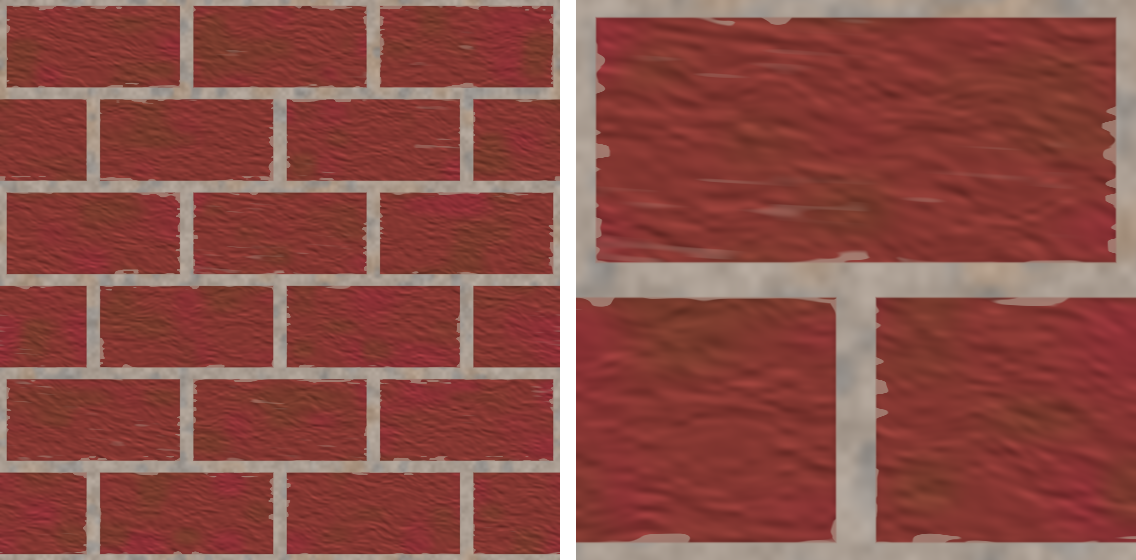
Left, the full canvas; right, a detail of the centre.
A WebGL 1 fragment shader for this texture:

```glsl
precision highp float;
uniform vec2 u_resolution;

const vec2 GRID = vec2(3.0, 6.0);               // bricks across and down
const vec2 BRICK_HALF = vec2(0.1549, 0.0730);   // half size of one brick face
const vec2 NO_WRAP = vec2(4096.0);

float hash(vec2 p) {
  vec3 q = fract(p.xyx * vec3(0.1031, 0.1030, 0.0973));
  q += dot(q, q.yzx + 33.33);
  return fract((q.x + q.y) * q.z);
}

// Value noise repeating after a whole number of cells
float noise(vec2 p, vec2 period) {
  vec2 i = floor(p);
  vec2 f = fract(p);
  f = f * f * (3.0 - 2.0 * f);
  vec2 a = mod(i, period);
  vec2 b = mod(i + 1.0, period);
  return mix(mix(hash(a), hash(vec2(b.x, a.y)), f.x),
             mix(hash(vec2(a.x, b.y)), hash(b), f.x), f.y);
}

float tiledNoise(vec2 uv, vec2 freq) {
  return noise(uv * freq, freq);
}

float localNoise(vec2 p, vec2 freq, float seed) {
  return noise(p * freq + 400.0 + seed, NO_WRAP);
}

// Height of the wavy, slightly slanted wrinkles
float wrinkles(vec2 p, float seed) {
  float bend = localNoise(p, vec2(22.0, 30.0), seed) - 0.5;
  p.y += p.x * mix(0.08, 0.24, fract(seed * 0.37)) + 0.012 * bend;
  return 0.6 * localNoise(p, vec2(48.0, 135.0), seed)
       + 0.4 * localNoise(p, vec2(95.0, 230.0), seed + 17.0);
}

vec3 mortarColor(vec2 uv) {
  const vec3 STONE = vec3(0.67, 0.62, 0.575);
  const vec3 TAN = vec3(0.68, 0.57, 0.47);
  const vec3 SLATE = vec3(0.57, 0.56, 0.55);
  float warm = smoothstep(0.55, 0.95, tiledNoise(uv, vec2(19.0)));
  float cool = smoothstep(0.5, 0.95, tiledNoise(uv, vec2(43.0)));
  vec3 color = mix(mix(STONE, TAN, 0.6 * warm), SLATE, 0.75 * cool);
  float mottle = 0.6 * tiledNoise(uv, vec2(71.0)) + 0.4 * tiledNoise(uv, vec2(150.0));
  return color + 0.13 * (mottle - 0.5);
}

vec3 brickColor(vec2 p, float seed) {
  const vec3 RED = vec3(0.515, 0.212, 0.19);
  const vec3 CRIMSON = vec3(0.56, 0.175, 0.215);
  const vec3 BROWN = vec3(0.45, 0.235, 0.165);
  float crimson = smoothstep(0.5, 0.95, localNoise(p, vec2(13.0, 19.0), seed));
  float brown = smoothstep(0.5, 0.95, localNoise(p, vec2(16.0, 24.0), seed + 31.0));
  vec3 color = mix(mix(RED, CRIMSON, 0.75 * crimson), BROWN, 0.7 * brown);
  // Light from above catches the upper side of each wrinkle
  float relief = wrinkles(p, seed) - wrinkles(p + vec2(0.001, 0.0032), seed);
  return color * (1.0 + 0.38 * relief) + 0.03 * relief;
}

// Pale dashes on the faces of a few bricks
float scratches(vec2 p, float seed) {
  p.y += 0.06 * p.x;
  float line = smoothstep(0.74, 0.94, localNoise(p, vec2(24.0, 240.0), seed + 5.0));
  float patch = smoothstep(0.55, 0.85, localNoise(p, vec2(11.0, 26.0), seed + 9.0));
  return line * patch * step(0.55, fract(seed * 0.731));
}

// Depth to which the brick edge has frayed
float frayDepth(vec2 p, float seed) {
  float streak = smoothstep(0.4, 0.85, localNoise(p, vec2(65.0, 230.0), seed + 3.0));
  float patch = smoothstep(0.35, 0.75, localNoise(p, vec2(17.0, 23.0), seed + 12.0));
  return 0.0085 * streak * patch;
}

void main() {
  const vec3 CHALK = vec3(0.66, 0.54, 0.49);
  vec2 uv = gl_FragCoord.xy / u_resolution;
  float soft = max(0.8 / min(u_resolution.x, u_resolution.y), 0.0009);

  // Running bond: every other row shifts by half a brick
  vec2 cell = uv * GRID;
  cell.x += 0.5 * (1.0 - mod(floor(cell.y), 2.0));
  vec2 id = mod(floor(cell), GRID);
  vec2 p = (fract(cell) - 0.5) / GRID;
  float seed = floor(200.0 * hash(id + 7.0));

  vec2 inset = BRICK_HALF - abs(p);
  float edge = min(inset.x, inset.y);
  float face = smoothstep(-soft, soft, edge);
  float intact = smoothstep(-soft, soft, edge - frayDepth(p, seed));

  // Brick with worn edges, set into mortar
  vec3 brick = brickColor(p, seed);
  brick *= mix(0.93, 1.0, smoothstep(0.0, 0.004, edge));
  brick = mix(brick, CHALK, 0.5 * scratches(p, seed));
  brick = mix(CHALK, brick, mix(0.2, 1.0, intact));
  gl_FragColor = vec4(mix(mortarColor(uv), brick, face), 1.0);
}
```
